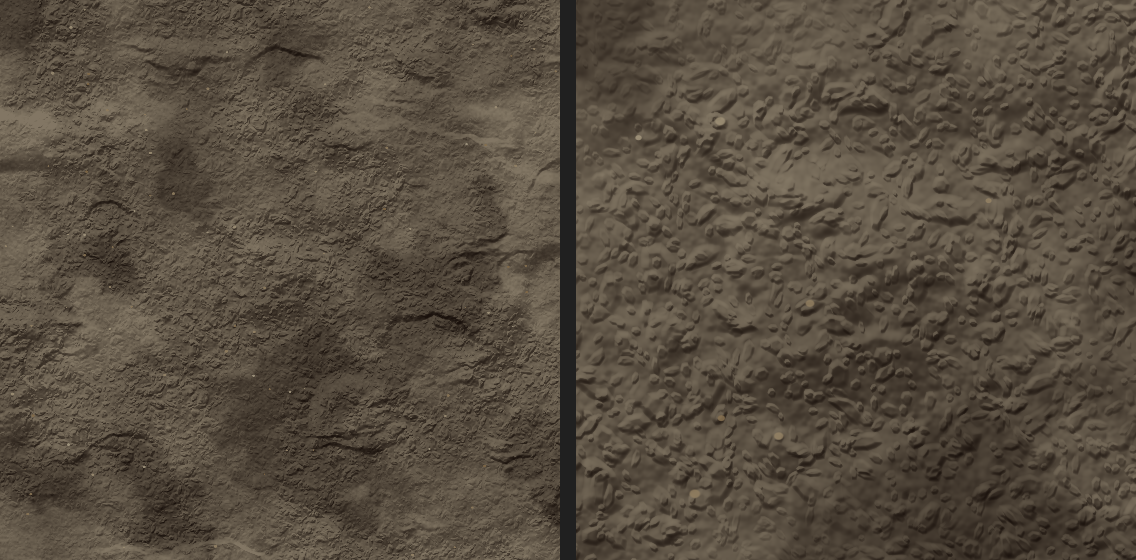
Left, the full canvas; right, a detail of the centre.
Give the GLSL for this texture, as a three.js fragment shader.

```glsl
// Trodden, half-dry mud: a height field of swells, ragged ledges, hollow prints
// and faceted clods is lit from the top, over pale dry and dark damp patches.
// A few pale grit stones are scattered on top.
varying vec2 vUv;

float hash(vec2 p) {
  return fract(sin(dot(p, vec2(127.1, 311.7))) * 43758.5453);
}

vec2 hash2(vec2 p) {
  return vec2(hash(p), hash(p + 37.7));
}

float noise(vec2 p) {
  vec2 i = floor(p), f = fract(p);
  f = f * f * (3.0 - 2.0 * f);
  return mix(mix(hash(i), hash(i + vec2(1.0, 0.0)), f.x),
             mix(hash(i + vec2(0.0, 1.0)), hash(i + 1.0), f.x), f.y);
}

float fbm(vec2 p) {
  float sum = 0.0, amp = 0.516;
  for (int i = 0; i < 5; i++) {
    sum += amp * noise(p);
    p = mat2(1.6, 1.2, -1.2, 1.6) * p + 11.3;
    amp *= 0.5;
  }
  return sum;
}

vec2 wobble(vec2 p) {
  return vec2(fbm(p), fbm(p + 50.0)) - 0.5;
}

// Angular lumps, one per cell at most, each turned, stretched and tilted
float clods(vec2 p, float share) {
  vec2 cell = floor(p);
  float top = 0.0;
  for (int y = -1; y <= 1; y++) {
    for (int x = -1; x <= 1; x++) {
      vec2 id = cell + vec2(float(x), float(y));
      vec2 rnd = hash2(id + 5.1);
      float a = 6.2832 * rnd.x;
      vec2 q = p - id - hash2(id);
      q = mat2(cos(a), sin(a), -sin(a), cos(a)) * q;
      q.y *= 1.0 + 0.8 * rnd.y;
      vec2 b = abs(q);
      float d = mix(length(q), max(b.x, 0.5 * b.x + 0.87 * b.y), 0.7);
      float size = mix(0.25, 0.65, rnd.y);
      float lump = 1.0 - smoothstep(0.5 * size, size, d);
      lump *= (0.6 + 0.4 * rnd.x + 0.9 * q.x) * step(hash(id + 9.4), share);
      top = max(top, lump);
    }
  }
  return top;
}

// Rounded hollows, deepest below their upper rim
float prints(vec2 p) {
  vec2 cell = floor(p);
  float depth = 0.0;
  for (int y = -1; y <= 1; y++) {
    for (int x = -1; x <= 1; x++) {
      vec2 id = cell + vec2(float(x), float(y));
      vec2 q = p - id - hash2(id + 2.6);
      float r = mix(0.2, 0.36, hash(id + 8.2));
      float bowl = 1.0 - smoothstep(0.82 * r, r, length(q * vec2(0.85, 1.1)));
      bowl *= smoothstep(-r, 0.8 * r, q.y) * step(hash(id + 4.4), 0.3);
      depth = max(depth, bowl);
    }
  }
  return depth;
}

float height(vec2 p, float rough) {
  vec2 w = p + 0.06 * wobble(p * 13.0);
  float h = 0.05 * fbm(p * 6.0) + (0.15 + 0.85 * rough) * 0.02 * fbm(p * 24.0);
  // short ledges follow contours of a wide noise, some steep and some worn
  float gate = smoothstep(0.45, 0.7, noise(p * 8.0 + 70.0));
  float n = fbm(w * vec2(3.5, 7.0) + 3.0);
  float worn = 0.03 + 0.08 * noise(p * 12.0 + 15.0);
  h += 0.02 * gate * (smoothstep(0.42, 0.42 + worn, n) + smoothstep(0.55, 0.55 + worn, n));
  h -= 0.015 * prints(w * 5.0 + 1.7);
  // clods in three sizes, then grain
  vec2 c = p + 0.008 * (vec2(noise(p * 60.0), noise(p * 60.0 + 9.0)) - 0.5);
  h += rough * 0.009 * clods(c * 32.0, 0.4);
  h += rough * 0.0055 * clods(c * 60.0 + 13.0, 0.65);
  h += rough * 0.003 * clods(c * 115.0 + 29.0, 0.85);
  return h + (0.4 + 0.6 * rough) * 0.0018 * noise(p * 230.0);
}

void main() {
  vec2 p = vUv;
  vec2 ragged = p + 0.05 * wobble(p * 16.0 + 8.0);
  float dry = smoothstep(0.53, 0.61, fbm(ragged * 5.0 + 21.0));
  float damp = smoothstep(0.52, 0.61, fbm(ragged * 6.0 + 63.0)) * (1.0 - 0.6 * dry);
  float rough = mix(0.4, 1.15, smoothstep(0.25, 0.6, noise(p * 9.0 + 31.0)));
  rough *= 1.0 - 0.65 * dry - 0.3 * damp;

  // slope towards the light, softly limited, shadows deeper than highlights
  float e = 0.0016;
  vec2 toLight = vec2(-0.33, 0.94);
  float slope = (height(p, rough) - height(p + e * toLight, rough)) / e;
  float shade = slope < 0.0 ? 0.16 * slope / (1.0 - 0.6 * slope)
                            : 0.13 * slope / (1.0 + 1.1 * slope);

  float tone = 0.04 + shade + 0.06 * dry - 0.07 * damp;
  tone += 0.16 * (fbm(p * 9.0 + 90.0) - 0.5);
  tone += 0.05 * (noise(p * 280.0) - 0.5);
  tone -= 0.03 * prints(ragged * 5.0 + 1.7);
  vec3 soil = vec3(0.33, 0.29, 0.24) + clamp(tone, -0.23, 0.18) * vec3(1.0, 0.97, 0.84);

  // sparse pale and ochre grit
  vec2 g = p * 28.0, id = floor(g);
  vec2 q = g - id - 0.2 - 0.6 * hash2(id + 3.3);
  float r = mix(0.04, 0.11, hash(id + 6.1));
  float grit = 1.0 - smoothstep(0.6 * r, r, length(q * vec2(1.0, 1.25)));
  grit *= step(hash(id + 1.9), 0.1);
  vec3 stone = mix(vec3(0.5, 0.4, 0.26), vec3(0.66, 0.62, 0.53), hash(id + 7.7));
  gl_FragColor = vec4(mix(soil, stone, 0.85 * grit), 1.0);
}
```
